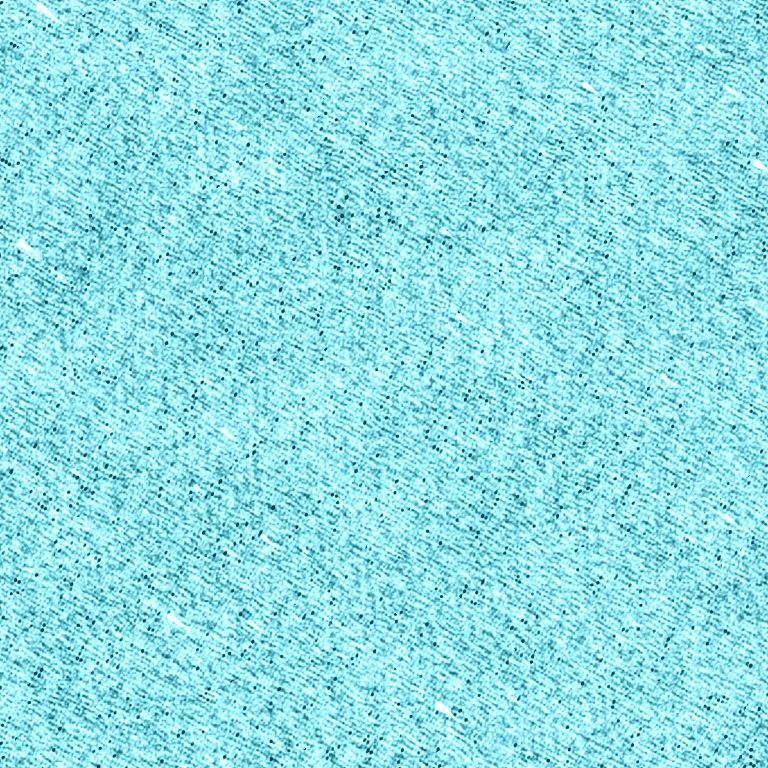
A three.js fragment shader for this texture:

```glsl
// Pale cyan denim: fine diagonal twill ridges crossed by stitches and grain.
// Layers of roughly unit variance sum to a tone, which a sigmoid spreads evenly
// over a colour ramp; dark pinholes and white slubs are scattered on top.

varying vec2 vUv;

const float TAU = 6.2831853;
const vec2 TWILL_DIR = vec2(0.87, -0.493);
const vec2 SLUB_DIR = vec2(0.78, -0.626);
const vec2 WEAVE_COUNT = vec2(190.0, 135.0);

const vec3 HOLE = vec3(0.02, 0.22, 0.28);
const vec3 DEEP = vec3(0.13, 0.43, 0.48);
const vec3 SHADE = vec3(0.27, 0.65, 0.70);
const vec3 TEAL = vec3(0.42, 0.80, 0.85);
const vec3 SKY = vec3(0.58, 0.90, 0.95);
const vec3 CYAN = vec3(0.63, 0.97, 0.985);
const vec3 PALE = vec3(0.78, 0.99, 1.0);
const vec3 WHITE = vec3(0.97, 1.0, 1.0);

float hash(vec2 p) {
  return fract(sin(dot(p, vec2(127.1, 311.7))) * 43758.5453);
}

float valueNoise(vec2 p) {
  vec2 cell = floor(p);
  vec2 f = fract(p);
  f = f * f * (3.0 - 2.0 * f);
  float low = mix(hash(cell), hash(cell + vec2(1.0, 0.0)), f.x);
  float high = mix(hash(cell + vec2(0.0, 1.0)), hash(cell + 1.0), f.x);
  return mix(low, high, f.y);
}

// Noise centred on zero, with a spread of about one
float grain(vec2 p) {
  return (valueNoise(p) - 0.5) / 0.214;
}

// Coordinates along and across a direction
vec2 alignTo(vec2 p, vec2 dir) {
  return vec2(dot(p, dir), dot(p, vec2(-dir.y, dir.x)));
}

// Sparse dark holes sitting in the grooves of the weave
float pinholes(vec2 weave, float share) {
  vec2 cell = floor(weave);
  float present = step(1.0 - share, hash(cell + 17.0));
  float reach = length(fract(weave) - 0.5);
  return present * (1.0 - smoothstep(0.15, 0.55, reach));
}

// One tapered thread lump, from a thick head to a thin tail
float slub(vec2 p, float len, float radius) {
  vec2 q = alignTo(p, SLUB_DIR);
  float t = clamp(q.x / len, 0.0, 1.0);
  float width = radius * mix(1.0, 0.25, sqrt(t));
  float d = length(vec2(q.x - t * len, q.y));
  return (1.0 - smoothstep(width * 0.5, width * 1.4, d)) * (1.0 - 0.6 * t);
}

// Slubs scattered over a grid, at most one to a cell
float slubs(vec2 p, float count, float share, float size) {
  vec2 base = floor(p * count);
  float cover = 0.0;
  for (int j = -1; j <= 1; j++) {
    for (int i = -1; i <= 1; i++) {
      vec2 cell = base + vec2(float(i), float(j));
      vec2 jitter = vec2(hash(cell + 3.1), hash(cell + 8.7));
      float present = step(1.0 - share, hash(cell + 41.3));
      float scale = size * mix(0.5, 1.0, hash(cell + 23.9));
      vec2 local = p - (cell + jitter) / count;
      cover = max(cover, present * slub(local, scale * 6.0, scale));
    }
  }
  return cover;
}

// Ramp stops follow the running share of each colour
vec3 denimRamp(float t) {
  vec3 c = mix(HOLE, DEEP, smoothstep(0.0, 0.012, t));
  c = mix(c, SHADE, smoothstep(0.012, 0.06, t));
  c = mix(c, TEAL, smoothstep(0.06, 0.2, t));
  c = mix(c, SKY, smoothstep(0.2, 0.44, t));
  c = mix(c, CYAN, smoothstep(0.44, 0.66, t));
  c = mix(c, PALE, smoothstep(0.7, 0.9, t));
  return mix(c, WHITE, smoothstep(0.91, 1.0, t));
}

void main() {
  // Slightly wavering weave coordinates
  vec2 thread = alignTo(vUv, TWILL_DIR);
  vec2 weave = thread * WEAVE_COUNT;
  weave.y += 0.22 * grain(thread * vec2(28.0, 45.0));
  weave.x += 0.5 * hash(vec2(floor(weave.y), 5.0));

  // Weave, yarn grain and broad fading
  float ridge = cos(TAU * weave.y);
  float stitch = cos(TAU * weave.x);
  float fine = grain(vUv * 340.0);
  float yarn = grain(thread * vec2(120.0, 280.0) + 60.0);
  float fade = grain(vUv * 14.0 + 9.0) + 0.7 * grain(vUv * 45.0);
  float tone = 0.62 * fine + 0.46 * yarn + 0.58 * ridge + 0.36 * stitch + 0.12 * fade;

  // Pinholes gather in loose patches
  float patches = smoothstep(0.25, 0.8, valueNoise(vUv * 22.0 + 30.0));
  tone -= 2.6 * pinholes(weave, mix(0.02, 0.09, patches));

  // Few bold slubs and many faint ones
  tone += 3.8 * slubs(vUv, 9.0, 0.1, 0.0062);
  tone += 1.7 * slubs(vUv + 0.37, 16.0, 0.2, 0.0045);

  float level = 1.0 / (1.0 + exp(-1.7 * tone));
  gl_FragColor = vec4(denimRamp(level), 1.0);
}
```
